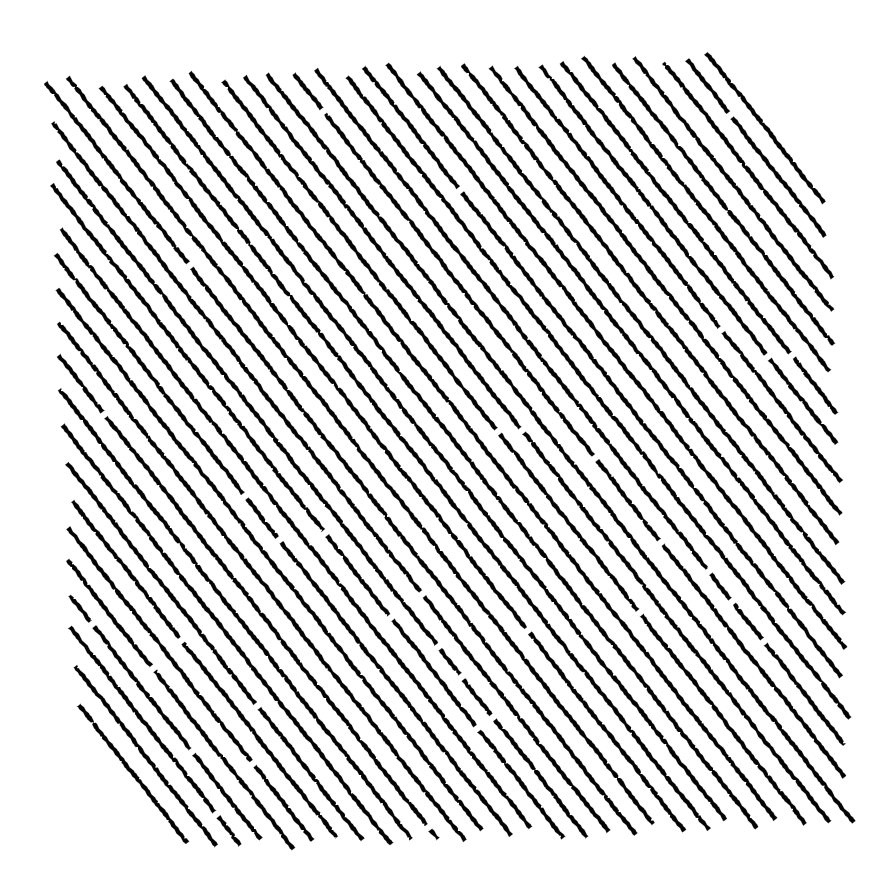
This pattern is drawn by a WebGL 2 fragment shader. Its source:

```glsl
#version 300 es
precision highp float;

uniform vec2 u_resolution;
out vec4 outColor;

const vec3 PAPER = vec3(1.0);
const vec3 INK = vec3(0.01);

const vec2 CENTRE = vec2(0.5026, 0.4955);
const float HALF_SIDE = 0.429;       // half side of the hatched square
const float SQUARE_TILT = 0.042;     // radians
const float HATCH_ANGLE = -0.906;    // radians
const float LINE_COUNT = 46.0;
const float SPACING = 0.02221;

const float HALF_WIDTH = 0.0028;
const float ROUGHNESS = 0.0016;      // depth of the ragged edge
const float GRAIN = 0.008;           // length of one edge scallop
const float OFFSET_JITTER = 0.0017;
const float END_JITTER = 0.009;
const float WAVER = 0.0004;

const float GAP_CELL = 0.06;
const float GAP_CHANCE = 0.06;
const float GAP_HALF = 0.0036;
const float NICK_CELL = 0.03;
const float NICK_CHANCE = 0.4;
const float NICK_HALF = 0.0016;
const float NICK_DEPTH = 0.0015;

float hash(vec2 p) {
    return fract(sin(dot(p, vec2(12.9898, 78.233))) * 43758.547);
}

// Distance to the nearest scattered point along one row, in cells
float cellular(float x, float row) {
    float cell = floor(x);
    float nearest = 1.0;
    for (float i = -1.0; i <= 1.0; i++) {
        float point = cell + i + hash(vec2(cell + i, row));
        nearest = min(nearest, abs(x - point));
    }
    return nearest;
}

// Distance to an occasional break in a line, or 1.0 where the cell has none
float breakDistance(float along, float row, float cellSize, float chance) {
    float cell = floor(along / cellSize);
    float position = (cell + mix(0.2, 0.8, hash(vec2(cell, row + 7.3)))) * cellSize;
    return hash(vec2(cell, row + 31.7)) < chance ? abs(along - position) : 1.0;
}

// Where a line enters and leaves the tilted square
vec2 squareSpan(vec2 origin, vec2 direction) {
    float c = cos(SQUARE_TILT);
    float s = sin(SQUARE_TILT);
    mat2 toSquare = mat2(c, -s, s, c);
    vec2 o = toSquare * origin;
    vec2 d = toSquare * direction;
    vec2 middle = -o / d;
    vec2 reach = HALF_SIDE / abs(d);
    vec2 enter = middle - reach;
    vec2 leave = middle + reach;
    return vec2(max(enter.x, enter.y), min(leave.x, leave.y));
}

float hatchDistance(vec2 p) {
    vec2 direction = vec2(cos(HATCH_ANGLE), sin(HATCH_ANGLE));
    vec2 normal = vec2(-direction.y, direction.x);
    float along = dot(p, direction);
    float across = dot(p, normal);

    // Each line keeps to its own strip
    float id = floor(across / SPACING);
    float middle = (id + 0.5) * SPACING;
    if (abs(id + 0.5) > 0.5 * LINE_COUNT) return 1.0;

    // Uneven placement and a slight hand waver
    float offset = across - middle - OFFSET_JITTER * (hash(vec2(id, 3.1)) - 0.5);
    float phase = 6.28 * hash(vec2(id, 9.4));
    offset -= WAVER * (sin(along * 37.0 + phase) + 0.6 * sin(along * 141.0 + 2.3 * phase));

    // Ragged edges, independent on either side
    float edgeRow = 2.0 * id + step(0.0, offset);
    float nick = breakDistance(along, edgeRow, NICK_CELL, NICK_CHANCE);
    float halfWidth = HALF_WIDTH - ROUGHNESS * cellular(along / GRAIN, edgeRow);
    halfWidth -= NICK_DEPTH * (1.0 - smoothstep(0.0, NICK_HALF, nick));

    // Uneven ends and full gaps
    vec2 span = squareSpan(normal * middle, direction);
    span += END_JITTER * (2.0 * vec2(hash(vec2(id, 17.2)), hash(vec2(id, 23.8))) - 1.0);
    float ends = max(span.x - along, along - span.y);
    float gap = GAP_HALF - breakDistance(along, id + 90.5, GAP_CELL, GAP_CHANCE);

    return max(abs(offset) - halfWidth, max(ends, gap));
}

void main() {
    vec2 p = gl_FragCoord.xy / u_resolution - CENTRE;
    float softness = 0.75 / min(u_resolution.x, u_resolution.y);
    float ink = 1.0 - smoothstep(-softness, softness, hatchDistance(p));
    outColor = vec4(mix(PAPER, INK, ink), 1.0);
}
```
